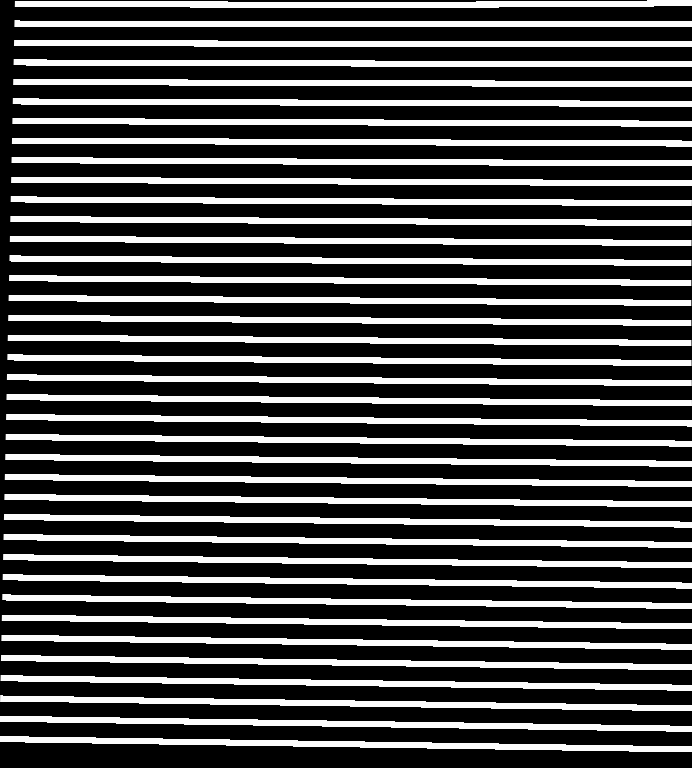
This pattern is drawn by a WebGL 2 fragment shader. Its source:

```glsl
#version 300 es
precision highp float;

uniform vec2 u_resolution;
out vec4 outColor;

const int LINE_COUNT = 38;
const float LINE_WIDTH = 0.0079;
const float EDGE_STEP = 1.0 / 768.0;
const vec3 BLACK = vec3(0.0);
const vec3 WHITE = vec3(0.99);

// Antialiased step over one pixel
float softStep(float edge, float value, float pixel) {
    return clamp((value - edge) / pixel + 0.5, 0.0, 1.0);
}

// Coverage of the span between two edges
float span(float start, float end, float value, float pixel) {
    return softStep(start, value, pixel) - softStep(end, value, pixel);
}

// Snap a slanted edge into small stairs
float stair(float value, float stepSize) {
    return floor(value / stepSize + 0.5) * stepSize;
}

// Centre of a line, measured down from the top
float lineCentre(float index, float x) {
    float start = 0.0053 + 0.02526 * index + 0.0000164 * index * index;
    float slope = 0.00195 + 0.00031 * index;
    float topCurl = 0.0033 * exp(-0.5 * index) * pow(x, 4.0);
    return start + slope * x - topCurl;
}

// All the stair-edged lines stacked down the canvas
float lineStack(vec2 p, float pixel, float width, float stepSize) {
    float coverage = 0.0;
    for (int i = 0; i < LINE_COUNT; i++) {
        float centre = lineCentre(float(i), p.x);
        float top = stair(centre - 0.5 * width, stepSize);
        float bottom = stair(centre + 0.5 * width, stepSize);
        coverage += span(top, bottom, p.y, pixel);
    }
    return min(coverage, 1.0);
}

// Leaning left margin and slightly hollow right margin
float sheet(vec2 p, float pixel) {
    float left = 0.0216 * (1.0 - p.y / 0.918);
    float hollow = (p.y - 0.39) / 0.2;
    float right = 1.0015 - 0.0025 * exp(-hollow * hollow);
    return span(left, right, p.x, pixel);
}

void main() {
    vec2 p = gl_FragCoord.xy / u_resolution;
    p.y = 1.0 - p.y;
    vec2 pixel = 1.0 / u_resolution;

    float ink = lineStack(p, pixel.y, LINE_WIDTH, EDGE_STEP);
    ink *= sheet(p, pixel.x);
    outColor = vec4(mix(BLACK, WHITE, ink), 1.0);
}
```
